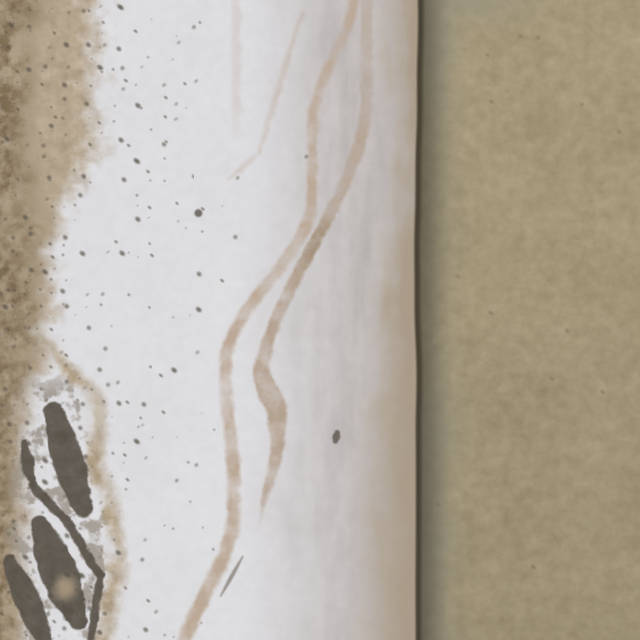
A three.js fragment shader for this texture:

```glsl
varying vec2 vUv;

const vec3 WHITE = vec3(0.865, 0.862, 0.872);
const vec3 LILAC = vec3(0.755, 0.732, 0.725);
const vec3 TAN = vec3(0.69, 0.62, 0.52);
const vec3 BROWN = vec3(0.49, 0.42, 0.32);
const vec3 VEIN = vec3(0.735, 0.66, 0.59);
const vec3 INK = vec3(0.355, 0.33, 0.295);
const vec3 KHAKI = vec3(0.64, 0.59, 0.475);
const vec3 DAMP = vec3(0.58, 0.565, 0.505);
const vec3 CREVICE = vec3(0.25, 0.225, 0.18);
const float EDGE_X = 0.651;
const float SOFT = 0.0025;

vec2 hash2(vec2 p) {
  p = vec2(dot(p, vec2(127.1, 311.7)), dot(p, vec2(269.5, 183.3)));
  return fract(sin(p) * 43758.5);
}
float corner(vec2 i, vec2 f, vec2 o) { return dot(hash2(i + o) * 2.0 - 1.0, f - o); }
float gradientNoise(vec2 p) {
  vec2 i = floor(p), f = fract(p), u = f * f * (3.0 - 2.0 * f), e = vec2(1, 0);
  return mix(mix(corner(i, f, e.yy), corner(i, f, e.xy), u.x),
    mix(corner(i, f, e.yx), corner(i, f, e.xx), u.x), u.y);
}
float fbm(vec2 p) {
  float sum = 0.0, amp = 0.6;
  for (int i = 0; i < 4; i++) {
    sum += amp * gradientNoise(p);
    p = p * 2.03 + 7.3;
    amp *= 0.55;
  }
  return sum;
}

// Smooth rise from a to b, in either direction
float ramp(float a, float b, float x) {
  float t = clamp((x - a) / (b - a), 0.0, 1.0);
  return t * t * (3.0 - 2.0 * t);
}
float inside(float d, float soft) { return ramp(soft, -soft, d); }
float band(float x, float lo, float hi, float soft) {
  return inside(lo - x, soft) * inside(x - hi, soft);
}

// Segment whose half width swells from tip to belly
float leaf(vec2 p, vec2 a, vec2 b, float tip, float belly) {
  vec2 ab = b - a;
  float h = clamp(dot(p - a, ab) / dot(ab, ab), 0.0, 1.0);
  return length(p - a - ab * h) - mix(tip, belly, sin(3.14159 * h));
}

// Centres of the long and the short vein at height y
vec2 veins(float y) {
  return vec2(0.28 + 0.085 * ramp(-0.05, 0.2, y) - 0.013 * ramp(0.25, 0.42, y)
    + 0.136 * ramp(0.43, 0.69, y) + 0.07 * ramp(0.8, 1.03, y),
    0.406 + 0.027 * ramp(0.17, 0.31, y) - 0.029 * ramp(0.35, 0.43, y) + 0.169 * ramp(0.38, 0.85, y));
}

// Scattered flecks, one candidate in each cell
float specks(vec2 p, float cells, float density) {
  vec2 id = floor(p * cells), r = hash2(id + cells);
  vec2 q = fract(p * cells) - 0.25 - 0.5 * hash2(id + 31.7);
  q.x += q.y * (r.x - 0.5);
  return inside(length(q) - mix(0.06, 0.14, r.x), 0.1) * step(r.y, density) * mix(0.4, 1.0, r.x);
}

vec3 marble(vec2 p, float mottle, float grain, float wear) {
  vec2 w = p + 0.007 * vec2(grain, wear);
  float y = p.y, grey = ramp(0.36, 0.57, p.x + 0.08 * mottle);
  float wash = fbm(p * vec2(36.0, 8.0)), patchy = clamp(0.75 + 1.2 * wear, 0.0, 1.0);
  vec3 col = mix(WHITE, LILAC, grey) + 0.025 * mottle + 0.03 * grain + 0.09 * wash * grey;
  float rim = mix(0.53, 0.58, ramp(0.05, 0.65, y));
  col = mix(col, TAN * 0.93, 0.8 * ramp(rim, 0.65, p.x + 0.05 * mottle + 0.05 * wash));

  // Stained left margin and the crust round the hollow
  float margin = 0.03 + 0.045 * ramp(0.34, 0.49, y) + 0.07 * ramp(0.6, 0.78, y);
  float stain = inside(w.x - margin + 0.07 * wear, 0.03);
  float crustX = 0.07 + 0.082 * ramp(0.48, 0.36, y) + 0.03 * ramp(0.28, 0.16, y) - 0.02 * ramp(0.11, 0.0, y);
  float crust = inside(abs(w.x - crustX + 0.03 * wear) - 0.012, 0.012) * ramp(0.52, 0.44, y);
  float hollow = inside(w.x - crustX, 0.01) * ramp(0.44, 0.38, y);
  col = mix(col, INK * 1.5, hollow * 0.65 * ramp(0.02, 0.2, wear));
  col = mix(col, TAN + 0.15 * grain, max(stain * 0.9, crust * patchy));
  float knot = 0.75 * inside(length((w - vec2(0.035, 0.63)) * vec2(1.0, 0.65)) - 0.04, 0.025);
  float grime = stain * max(knot, ramp(0.1, 0.0, p.x + 0.1 * mottle));
  col = mix(col, BROWN, grime * clamp(0.6 + 1.8 * grain + wear, 0.0, 1.0));

  // Two worn veins, with faint streaks beside them
  vec2 centre = veins(y), slope = (veins(y + 0.004) - centre) / 0.004;
  vec2 d = abs(w.x - centre) / sqrt(1.0 + slope * slope);
  float width = (0.009 + 0.008 * band(y, 0.33, 0.42, 0.05)) * ramp(0.17, 0.28, y);
  float shortVein = inside(d.y - width, 0.004) * ramp(0.16, 0.23, y) * patchy;
  col = mix(col, VEIN, inside(d.x - mix(0.011, 0.007, y), 0.005) * patchy);
  col = mix(col, VEIN * 0.96, shortVein * mix(1.0, 0.6, ramp(0.77, 0.85, y)));
  col = mix(col, BROWN * 1.15, shortVein * 0.6 * band(y, 0.59, 0.65, 0.02));
  vec2 bend = vec2(0.404, 0.76);
  float streak = min(leaf(w, vec2(0.472, 0.98), bend, 0.002, 0.005), leaf(w, bend, vec2(0.358, 0.72), 0.001, 0.004));
  col = mix(col, VEIN, 0.5 * patchy * inside(streak, 0.005));
  col = mix(col, VEIN, 0.2 * band(w.x, 0.362, 0.376, 0.005) * ramp(0.76, 0.85, y));
  col = mix(col, INK * 1.3, 0.65 * inside(leaf(p, vec2(0.345, 0.069), vec2(0.379, 0.13), 0.001, 0.003), SOFT));

  // Dark inlaid leaves and their stem
  vec2 s1 = vec2(0.05, 0.242), s2 = vec2(0.105, 0.185), s3 = vec2(0.157, 0.1);
  float shape = leaf(w, vec2(0.083, 0.358), vec2(0.13, 0.205), 0.014, 0.025);
  shape = min(shape, leaf(w, vec2(0.062, 0.18), vec2(0.122, 0.03), 0.014, 0.029));
  shape = min(shape, leaf(w, vec2(0.014, 0.125), vec2(0.075, -0.01), 0.009, 0.02));
  shape = min(shape, leaf(w, vec2(0.037, 0.31), s1, 0.004, 0.01));
  shape = min(shape, min(leaf(w, s1, s2, 0.007, 0.008), leaf(w, s2, s3, 0.007, 0.007)));
  shape = min(shape, leaf(w, s3, vec2(0.142, 0.0), 0.005, 0.007));
  col = mix(col, INK + 0.08 * grain, 0.94 * inside(shape, SOFT));
  col = mix(col, TAN, 0.8 * inside(length(w - vec2(0.102, 0.082)) - 0.016, 0.012));

  // Flecks thin out toward the right
  float fade = ramp(0.4, 0.06, p.x);
  float fleck = max(specks(p, 34.0, 0.5 * fade), 0.7 * specks(p + 0.37, 52.0, 0.4 * fade));
  fleck = max(fleck, inside(leaf(p, vec2(0.524, 0.311), vec2(0.527, 0.324), 0.004, 0.006), SOFT));
  return mix(col, INK, 0.8 * max(fleck, inside(length(p - vec2(0.31, 0.667)) - 0.006, SOFT)));
}

vec3 plaster(vec2 p, float mottle, float grain, float wear) {
  vec3 col = KHAKI * mix(0.95, 1.02, p.y) + 0.05 * mottle + 0.08 * grain + 0.04 * wear;
  float damp = ramp(0.74, 0.67, p.x + 0.06 * mottle) * mix(0.6, 0.3, band(p.y, 0.4, 0.85, 0.1));
  col = mix(col, DAMP, max(damp, 0.6 * ramp(0.94, 1.0, p.y) * ramp(0.9, 0.7, p.x)));
  col = mix(col, BROWN, 0.5 * specks(p, 40.0, 0.05));
  return col * mix(0.66, 1.0, ramp(EDGE_X, EDGE_X + 0.06, p.x));
}

void main() {
  vec2 p = vUv;
  float mottle = fbm(p * 7.0), grain = fbm(p * 55.0), wear = fbm(p * 24.0 + 19.0);
  float d = p.x - EDGE_X - 0.004 * (gradientNoise(vec2(4.3, p.y * 9.0)) + ramp(0.6, 1.0, p.y));
  vec3 col = mix(plaster(p, mottle, grain, wear), marble(p, mottle, grain, wear), inside(d, SOFT));
  float crack = ramp(-0.005, 0.001, d) * ramp(0.011, 0.002, d);
  gl_FragColor = vec4(mix(col, CREVICE, 0.8 * crack), 1.0);
}
```
